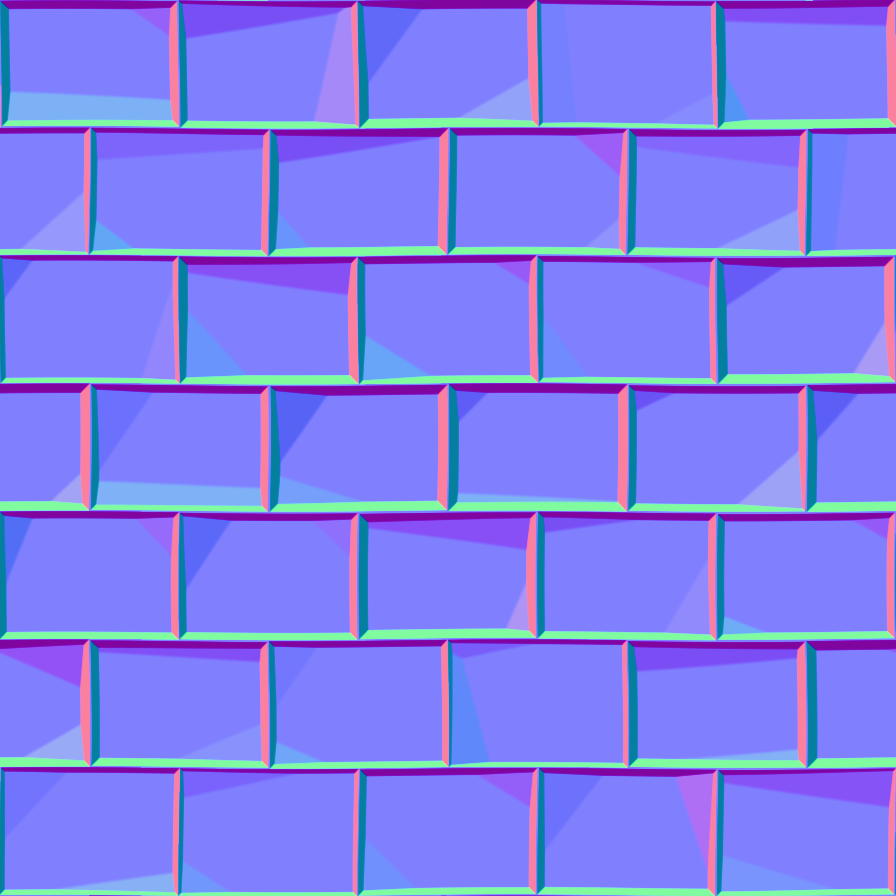
Give the GLSL for this texture map, as a Shadertoy shader.

```glsl
float hash(vec2 cell, float salt) {
    vec3 q = fract(vec3(cell, salt) * vec3(0.1031, 0.1130, 0.0973) + 0.37);
    q += dot(q, q.yzx + 33.33);
    return fract((q.x + q.y) * q.z);
}

// Cuts the surface by a plane; lean is the plane's downhill slope.
void cut(inout float height, inout vec2 lean, float planeHeight, vec2 planeLean, float soft) {
    float blend = soft * max(length(planeLean - lean), 0.001);
    lean = mix(lean, planeLean, smoothstep(-blend, blend, height - planeHeight));
    height = min(height, planeHeight);
}

void mainImage(out vec4 fragColor, in vec2 fragCoord) {
    vec2 uv = fragCoord / iResolution.xy;
    uv += 0.0011 * sin(6.28318 * (vec2(3.0, 2.0) * uv.yx + vec2(0.2, 0.6)));

    // Running bond: five bricks across, seven courses
    vec2 grid = uv * vec2(5.0, 7.0);
    grid.x += 0.5 * mod(floor(grid.y), 2.0);
    vec2 brick = mod(floor(grid), vec2(5.0, 7.0));
    vec2 p = (fract(grid) - 0.5) / vec2(5.0, 7.0);
    vec2 halfSize = 0.5 / vec2(5.0, 7.0) - mix(0.0004, 0.0018, hash(brick, 1.0));

    float bevel = mix(0.0036, 0.0098, hash(brick, 2.0));
    float steepness = 4.0;
    float top = bevel * steepness;
    float height = top;
    vec2 lean = vec2(0.0);

    // Two shallow chipped facets on each face
    float angle = mix(0.85, 3.25, hash(brick, 3.0));
    for (int i = 0; i < 2; i++) {
        float salt = 5.0 + 7.0 * float(i);
        vec2 dir = vec2(cos(angle), sin(angle));
        float reach = dot(abs(dir), halfSize);
        float start = reach * mix(0.48, 0.74, hash(brick, salt));
        float drop = top * mix(0.2, 0.75, hash(brick, salt + 1.0));
        float slope = min(drop / (reach - start), 0.42);
        cut(height, lean, top - slope * (dot(dir, p) - start), slope * dir, 0.0025);
        angle += 1.6 + 3.0 * hash(brick, 4.0);
    }

    // Steep mitred bevels on the four sides
    for (int i = 0; i < 4; i++) {
        float turn = 1.570796 * float(i);
        vec2 dir = round(vec2(cos(turn), sin(turn)));
        float inside = dot(abs(dir), halfSize) - dot(dir, p);
        cut(height, lean, steepness * inside, steepness * dir, 0.0014);
    }

    // Flat joint floor
    vec2 edge = halfSize - abs(p);
    lean *= smoothstep(-0.001, 0.001, min(edge.x, edge.y));

    // Encode the normal with green pointing down
    vec3 normal = normalize(vec3(lean.x, -lean.y, 1.0));
    fragColor = vec4(0.5 + 0.5 * normal, 1.0);
}
```
